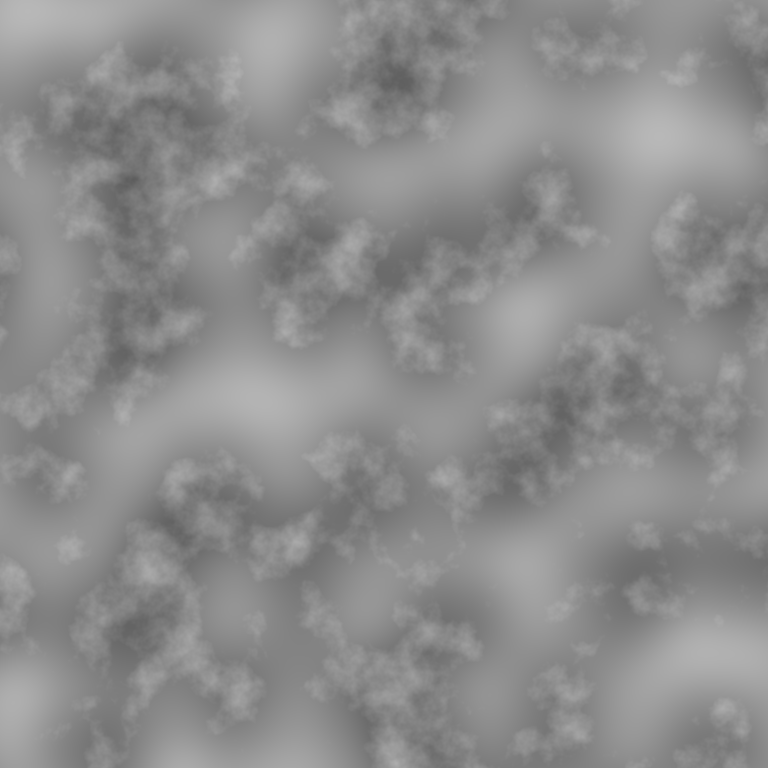
Give the GLSL for this texture, as a three.js fragment shader.

```glsl
// Grey smoke: broad, soft gradient-noise swells with fine cloud patches.
// The brighter of the two layers wins, so fractal clouds fill the dark
// hollows of the swells and break up into wisps along their slopes.

varying vec2 vUv;

const float SWELL_CELLS = 6.0;    // swells across the canvas
const float SWELL_LEVEL = 0.52;
const float SWELL_CONTRAST = 0.35;

const float CLOUD_CELLS = 14.0;   // largest cloud lumps across the canvas
const float CLOUD_LEVEL = 0.505;
const float CLOUD_CONTRAST = 0.205;
const float CLOUD_GAIN = 0.54;    // strength of each finer octave
const int CLOUD_OCTAVES = 5;

const float BLEND_WIDTH = 0.008;  // softness of the seam between layers
const float TAU = 6.2831853;

float hash(vec2 cell) {
  vec3 p = fract(vec3(cell.xyx) * 0.1031);
  p += dot(p, p.yzx + 33.33);
  return fract((p.x + p.y) * p.z);
}

// Dot product of a random unit gradient with the offset from its corner
float corner(vec2 cell, vec2 offset) {
  float angle = TAU * hash(cell);
  return dot(vec2(cos(angle), sin(angle)), offset);
}

// Gradient noise, about -0.7 to 0.7
float gradientNoise(vec2 p) {
  vec2 cell = floor(p);
  vec2 f = fract(p);
  vec2 u = f * f * f * (f * (f * 6.0 - 15.0) + 10.0);
  vec2 e = vec2(1.0, 0.0);
  float low = mix(corner(cell, f), corner(cell + e.xy, f - e.xy), u.x);
  float high = mix(corner(cell + e.yx, f - e.yx),
                   corner(cell + e.xx, f - e.xx), u.x);
  return mix(low, high, u.y);
}

// Sum of octaves, each turned and shifted to hide the lattice
float fractalNoise(vec2 p) {
  mat2 turnAndDouble = 2.0 * mat2(0.8, 0.6, -0.6, 0.8);
  float sum = 0.0;
  float amplitude = 1.0;
  for (int i = 0; i < CLOUD_OCTAVES; i++) {
    sum += amplitude * gradientNoise(p);
    p = turnAndDouble * p + vec2(17.3, 41.7);
    amplitude *= CLOUD_GAIN;
  }
  return sum;
}

// Maximum with a narrow rounded seam
float softMax(float a, float b, float width) {
  float h = max(width - abs(a - b), 0.0) / width;
  return max(a, b) + 0.25 * h * h * width;
}

void main() {
  float swell = SWELL_LEVEL
    + SWELL_CONTRAST * gradientNoise(vUv * SWELL_CELLS + vec2(23.4, 57.6));
  float cloud = CLOUD_LEVEL
    + CLOUD_CONTRAST * fractalNoise(vUv * CLOUD_CELLS + vec2(91.2, 12.8));

  float grey = softMax(swell, cloud, BLEND_WIDTH);
  gl_FragColor = vec4(vec3(grey), 1.0);
}
```
